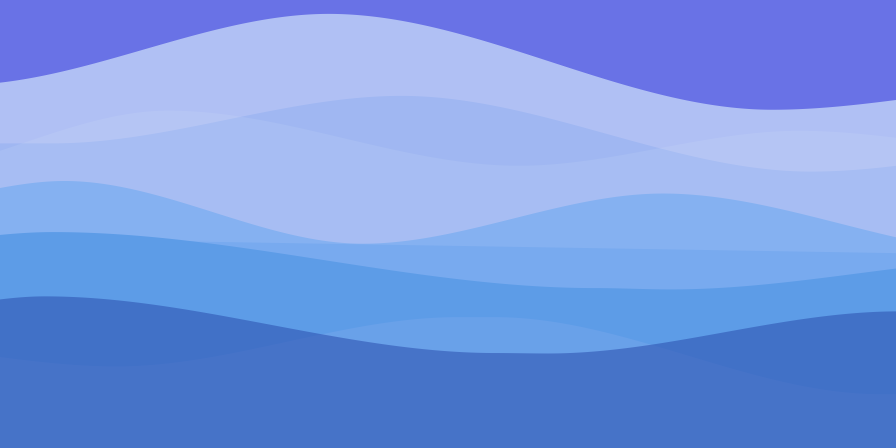
Give the GLSL for this background, as a Shadertoy shader.

```glsl
// Stacked rolling hills in violet, periwinkle and blue, like layered paper.
// Each ridge eases smoothly between its crests and troughs; some layers are
// translucent veils, so overlapping ridges produce the in-between tones.

// Ridge height at x: smooth steps between successive extrema (x, height).
float ridge(float x, vec2 extrema[5]) {
    float height = extrema[0].y;
    for (int i = 1; i < 5; i++) {
        vec2 from = extrema[i - 1], to = extrema[i];
        height += (to.y - from.y) * smoothstep(from.x, to.x, x);
    }
    return height;
}

// Paint everything below a ridge with a soft one-pixel edge.
void fillBelow(inout vec3 color, float y, float height, vec3 paint, float opacity) {
    float pixel = 1.0 / iResolution.y;
    float coverage = clamp((height - y) / pixel + 0.5, 0.0, 1.0);
    color = mix(color, paint, coverage * opacity);
}

void mainImage(out vec4 fragColor, in vec2 fragCoord) {
    vec2 uv = fragCoord / iResolution.xy;
    float x = uv.x, y = uv.y;

    // Violet sky
    vec3 color = vec3(0.412, 0.447, 0.902);

    // Tall pale hill
    fillBelow(color, y, ridge(x, vec2[5](vec2(-0.046, 0.810), vec2(0.367, 0.969),
        vec2(0.862, 0.755), vec2(1.20, 0.815), vec2(1.5, 0.815))),
        vec3(0.690, 0.753, 0.957), 1.0);

    // Periwinkle hill, then a faint light veil crossing it
    fillBelow(color, y, ridge(x, vec2[5](vec2(-0.3, 0.680), vec2(0.059, 0.680),
        vec2(0.448, 0.786), vec2(0.905, 0.617), vec2(1.237, 0.682))),
        vec3(0.627, 0.718, 0.949), 1.0);
    fillBelow(color, y, ridge(x, vec2[5](vec2(-0.143, 0.604), vec2(0.188, 0.753),
        vec2(0.579, 0.630), vec2(0.892, 0.708), vec2(1.172, 0.661))),
        vec3(0.90, 0.95, 0.97), 0.1);

    // Sky-blue twin hills, cut by a nearly straight slope
    fillBelow(color, y, ridge(x, vec2[5](vec2(-0.13, 0.542), vec2(0.072, 0.596),
        vec2(0.405, 0.456), vec2(0.74, 0.568), vec2(1.133, 0.435))),
        vec3(0.522, 0.694, 0.945), 1.0);
    fillBelow(color, y, 0.468 - 0.033 * x, vec3(0.471, 0.667, 0.937), 1.0);

    // Clear blue hill with a light veil over its foot
    fillBelow(color, y, ridge(x, vec2[5](vec2(-0.143, 0.451), vec2(0.059, 0.482),
        vec2(0.664, 0.357), vec2(0.749, 0.354), vec2(1.172, 0.427))),
        vec3(0.365, 0.612, 0.906), 1.0);
    fillBelow(color, y, ridge(x, vec2[5](vec2(-0.169, 0.234), vec2(0.13, 0.182),
        vec2(0.51, 0.292), vec2(0.553, 0.292), vec2(0.983, 0.120))),
        vec3(0.835, 0.79, 1.0), 0.1);

    // Deep blue foreground, translucent so the veil shows through
    fillBelow(color, y, ridge(x, vec2[5](vec2(-0.13, 0.302), vec2(0.05, 0.3385),
        vec2(0.553, 0.212), vec2(0.612, 0.211), vec2(1.003, 0.305))),
        vec3(0.165, 0.305, 0.680), 0.55);

    fragColor = vec4(color, 1.0);
}
```
